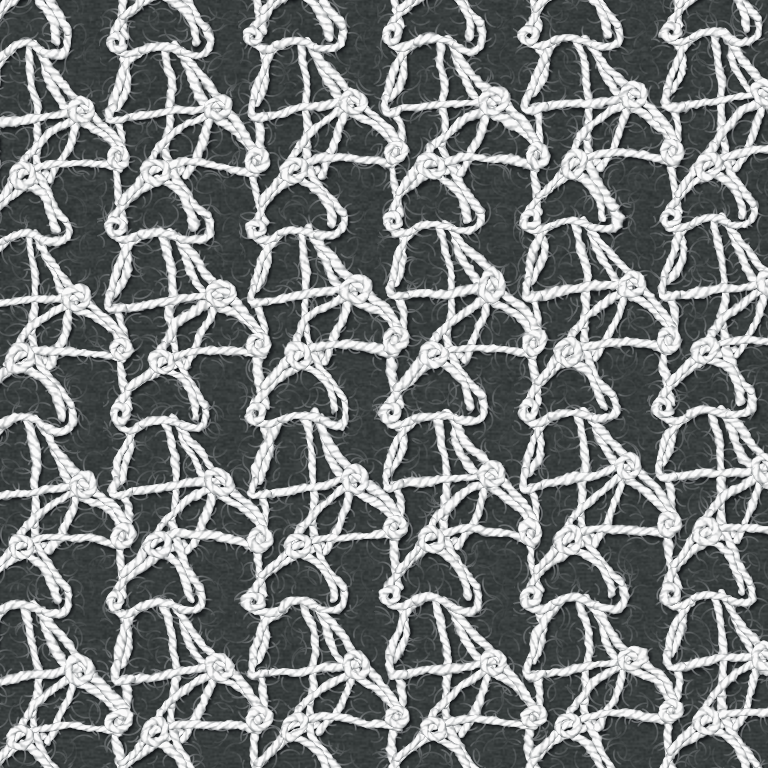
Reproduce this texture procedurally as a Shadertoy shader.

```glsl
// Openwork lace of twisted white yarn over dark, grainy cloth.
// One stitch is a set of quadratic curves and small rings, repeated on a grid;
// smooth warping, slack per stitch, yarn twist and loose hairs vary the repeats.

#define UNITS 768.0                    // design units per canvas height
#define STITCH vec2(137.5, 187.0)      // size of one repeat
#define ORIGIN vec2(395.0, 232.0)      // a stitch origin, y pointing down
#define YARN 4.1                       // half width of the yarn
#define SLACK 9.0                      // variation of curves between stitches
#define WARP 9.0                       // large scale unevenness
#define GROUND vec3(0.22, 0.24, 0.24)
#define SHADOW vec3(0.07, 0.08, 0.09)
#define YARN_DARK vec3(0.38, 0.40, 0.41)
#define YARN_LIGHT vec3(0.98, 0.98, 0.98)
#define HAIR vec3(0.60, 0.61, 0.62)

struct Lace { vec2 cell; float fray, light, cover, shadow, gap; };

float hash(vec2 p) {
    return fract(sin(dot(p, vec2(127.1, 311.7))) * 43758.5);
}

vec2 hash2(vec2 p) { return vec2(hash(p), hash(p + 37.3)); }

float noise(vec2 p) {
    vec2 i = floor(p), f = fract(p);
    f = f * f * (3.0 - 2.0 * f);
    return mix(mix(hash(i), hash(i + vec2(1, 0)), f.x),
               mix(hash(i + vec2(0, 1)), hash(i + vec2(1, 1)), f.x), f.y);
}

vec2 noise2(vec2 p) { return vec2(noise(p), noise(p + 71.7)) - 0.5; }

// Lays one yarn over the lace; "away" points from its centre line to the pixel.
void paint(inout Lace lace, vec2 away, float side, float along) {
    float d = length(away), pixel = UNITS / iResolution.y;
    float width = YARN + lace.fray;
    float cover = 1.0 - smoothstep(-0.6 * pixel, 0.6 * pixel, d - width);
    float ply = 0.5 + 0.5 * sin(along * 0.62 + side * 0.75);
    float rim = clamp(d / width, 0.0, 1.0);
    float lit = dot(away, vec2(-0.6, -0.8)) / width;
    float light = 1.12 - 0.65 * rim * rim * rim - 0.34 * ply * ply + 0.16 * lit;
    lace.light = mix(lace.light, light, cover);
    lace.cover = max(lace.cover, cover);
    lace.gap = min(lace.gap, d - width);
    float facing = dot(away / max(d, 0.01), vec2(0.6, 0.8));
    lace.shadow = max(lace.shadow, exp(-max(d - width, 0.0) / 6.0) * (0.65 + 0.35 * facing));
}

// Quadratic curve from a to c, bent toward b.
void strand(inout Lace lace, vec2 p, vec2 a, vec2 b, vec2 c) {
    b += SLACK * (hash2(lace.cell + a * 0.13) - 0.5);
    vec2 low = min(a, min(b, c)) - 25.0, high = max(a, max(b, c)) + 25.0;
    if (any(lessThan(p, low)) || any(greaterThan(p, high))) return;
    vec2 start = a, away = vec2(1e3);
    float walked = 0.0, along = 0.0, side = 0.0;
    for (int i = 1; i <= 7; i++) {
        float t = float(i) / 7.0;
        vec2 end = mix(mix(a, b, t), mix(b, c, t), t), run = end - start;
        float len = length(run), h = clamp(dot(p - start, run) / (len * len), 0.0, 1.0);
        vec2 v = p - start - run * h;
        if (dot(v, v) < dot(away, away)) {
            away = v;
            along = walked + len * h;
            side = (run.x * v.y - run.y * v.x) / len;
        }
        walked += len;
        start = end;
    }
    paint(lace, away, side, along);
}

void ring(inout Lace lace, vec2 p, vec2 centre, float radius) {
    vec2 v = p - centre - 3.0 * (hash2(lace.cell + centre) - 0.5);
    float d = length(v), side = d - radius;
    if (side < 25.0) paint(lace, v / max(d, 0.01) * side, side, radius * atan(v.y, v.x));
}

void stitch(inout Lace lace, vec2 p) {
    // Connecting yarns and legs of the lower opening
    strand(lace, p, vec2(0, 68), vec2(12, 90), vec2(2, 112));
    strand(lace, p, vec2(0, 110), vec2(-4, 140), vec2(6, 172));
    strand(lace, p, vec2(62, 122), vec2(8, 138), vec2(-9, 178));
    strand(lace, p, vec2(51, 97), vec2(52, 134), vec2(84, 167));
    strand(lace, p, vec2(40, 130), vec2(70, 142), vec2(74, 178));
    // Crossing yarns of the body
    strand(lace, p, vec2(44, -4), vec2(58, 40), vec2(51, 97));
    strand(lace, p, vec2(92, 66), vec2(84, 100), vec2(66, 128));
    strand(lace, p, vec2(96, 62), vec2(62, 76), vec2(40, 104));
    strand(lace, p, vec2(40, 104), vec2(28, 132), vec2(4, 152));
    strand(lace, p, vec2(60, 0), vec2(70, 45), vec2(98, 70));
    strand(lace, p, vec2(98, 70), vec2(125, 82), vec2(140, 104));
    strand(lace, p, vec2(2, 68), vec2(50, 62), vec2(104, 56));
    strand(lace, p, vec2(28, 126), vec2(60, 102), vec2(140, 122));
    strand(lace, p, vec2(52, -6), vec2(78, 30), vec2(108, 62));
    strand(lace, p, vec2(108, 62), vec2(140, 92), vec2(147, 112));
    // Left edge, small loops and the arch
    strand(lace, p, vec2(4, 4), vec2(18, 28), vec2(-2, 54));
    strand(lace, p, vec2(28, -4), vec2(2, 8), vec2(-6, 54));
    strand(lace, p, vec2(-6, 54), vec2(-14, 76), vec2(8, 67));
    ring(lace, p, vec2(38, 122), 10.0);
    ring(lace, p, vec2(98, 57), 10.0);
    ring(lace, p, vec2(139, 111), 9.0);
    ring(lace, p, vec2(-3, 179), 7.0);
    strand(lace, p, vec2(-9, -8), vec2(0, 14), vec2(22, -2));
    strand(lace, p, vec2(22, -2), vec2(40, -12), vec2(62, 2));
    strand(lace, p, vec2(62, 2), vec2(94, 10), vec2(84, -20));
}

// Short curved fibres scattered on a jittered grid.
float hairs(vec2 p) {
    float ink = 0.0;
    for (int k = 0; k < 18; k++) {
        vec2 id = floor(p / 18.0) + vec2(k % 3, (k / 3) % 3) - 1.0;
        vec2 seed = id + float(k / 9) * 51.0;
        float turn = 6.283 * hash(seed + 5.0), radius = 7.0 + 9.0 * hash(seed + 9.0);
        vec2 dir = vec2(cos(turn), sin(turn));
        vec2 v = p - (id + hash2(seed)) * 18.0 + dir * radius;
        float arc = smoothstep(0.55, 0.75, dot(normalize(v), dir));
        ink = max(ink, arc * (1.0 - smoothstep(0.2, 1.5, abs(length(v) - radius))));
    }
    return ink;
}

void mainImage(out vec4 fragColor, in vec2 fragCoord) {
    vec2 uv = fragCoord / iResolution.y;
    vec2 p = vec2(uv.x, 1.0 - uv.y) * UNITS;

    // Uneven tension, then the four stitches that can reach this pixel
    vec2 q = p - ORIGIN + vec2(0.0, 0.02 * (p.x - ORIGIN.x));
    q += WARP * noise2(p / 75.0) + 5.0 * noise2(p / 21.0) + 1.5 * noise2(p / 6.0);
    vec2 margin = vec2(20, 30), base = floor((q + margin) / STITCH);
    Lace lace = Lace(base, 1.6 * (noise(p / 3.5) - 0.5), 0.8, 0.0, 0.0, 1e3);
    for (int k = 0; k < 4; k++) {
        lace.cell = base - vec2(k % 2, k / 2);
        stitch(lace, q - lace.cell * STITCH);
    }

    // Cloth with a sideways grain, shadows, hairs, then yarn
    float grain = noise(p / vec2(7.0, 2.0)) + noise(p / 2.2) - 1.0;
    vec3 color = GROUND + 0.055 * grain;
    color = mix(color, SHADOW, 0.9 * smoothstep(0.35, 0.9, lace.shadow));
    color = mix(color, HAIR, 0.75 * hairs(p) * exp(-max(lace.gap, 0.0) / 9.0));
    float light = lace.light + 0.3 * (noise(p / 2.4) - 0.5);
    vec3 yarn = mix(YARN_DARK, YARN_LIGHT, clamp(light, 0.0, 1.0));
    fragColor = vec4(mix(color, yarn, lace.cover), 1.0);
}
```
